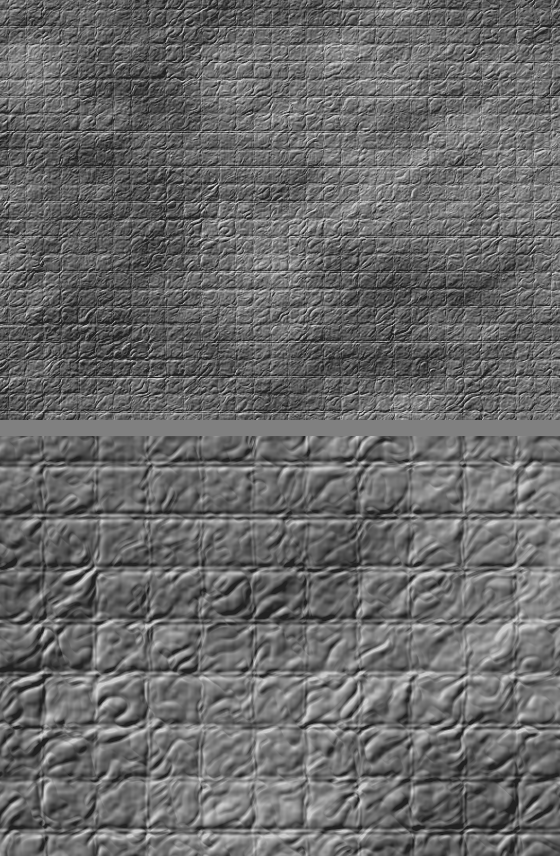
Top: the whole. Bottom: its middle third, enlarged.
Write a WebGL 2 fragment shader that draws this texture.

```glsl
#version 300 es
precision highp float;

uniform vec2 u_resolution;
out vec4 fragColor;

const vec2 CELLS = vec2(32.0, 24.0);          // repeats across and down
const vec2 SEAM_OFFSET = vec2(0.5, 0.46);     // seam position inside a cell
const vec2 SEAM_WIDTH = vec2(0.075, 0.085);   // vertical, horizontal
const vec2 SEAM_DEPTH = vec2(0.014, 0.025);
const float CORD = 0.65;                      // raised thread inside a seam
const float SEAM_WOBBLE = 0.10;
const float GATHER = 0.13;                    // how far leather bunches at seams
const float GATHER_WIDTH = 0.10;
const float PILLOW_HEIGHT = 0.009;
const float FOLD_HEIGHT = 0.105;
const float CREASE_HEIGHT = 0.028;
const float GRAIN_HEIGHT = 0.014;
const float PORE_HEIGHT = 0.014;
const float EMBOSS_REACH = 0.034;
const vec2 LIGHT_DIR = vec2(-0.55, 0.835);
const float BASE_GREY = 0.41;
const float TONE_RANGE = 0.38;
const float DARKEST = 0.13;
const float LIGHTEST = 0.80;
const float PI = 3.14159265;
const mat2 TURN = mat2(0.8, -0.6, 0.6, 0.8);  // x axis runs up to the right

float hash(vec2 p) {
    return fract(sin(dot(p, vec2(127.1, 311.7))) * 43758.5453);
}

float noise(vec2 p) {
    vec2 i = floor(p);
    vec2 f = fract(p);
    f = f * f * f * (f * (f * 6.0 - 15.0) + 10.0);
    float low = mix(hash(i), hash(i + vec2(1.0, 0.0)), f.x);
    float high = mix(hash(i + vec2(0.0, 1.0)), hash(i + 1.0), f.x);
    return mix(low, high, f.y);
}

float fbm(vec2 p) {
    float sum = 0.0;
    float weight = 0.5;
    for (int i = 0; i < 3; i++) {
        sum += weight * noise(p);
        p = p * 2.03 + 17.3;
        weight *= 0.5;
    }
    return sum / 0.875;
}

// Rounded lumps parted by narrow valleys
float billow(vec2 p) {
    float n = 2.0 * noise(p) - 1.0;
    return sqrt(n * n + 0.003);
}

// Squeezes the surface so wrinkles crowd along the seams
vec2 gather(vec2 p) {
    vec2 line = floor(p - SEAM_OFFSET + 0.5);
    vec2 d = p - SEAM_OFFSET - line;
    float edge = 0.5 / sqrt(0.25 + GATHER_WIDTH * GATHER_WIDTH);
    vec2 pull = d / sqrt(d * d + GATHER_WIDTH * GATHER_WIDTH) / edge;
    return p + GATHER * (2.0 * line + pull);
}

// Corded grid whose depth drifts from place to place
float seams(vec2 p) {
    float wobble = SEAM_WOBBLE * (noise(p * 2.6 + 31.0) - 0.5);
    vec2 q = p + vec2(wobble, 0.08 * wobble);
    vec2 line = floor(q - SEAM_OFFSET + 0.5);
    vec2 d = (q - SEAM_OFFSET - line) / SEAM_WIDTH;
    vec2 wear = vec2(noise(vec2(line.x * 3.7, p.y * 0.8)),
                     noise(vec2(p.x * 0.13, line.y * 5.3 + 60.0)));
    vec2 profile = exp(-d * d) - CORD * exp(-5.0 * d * d);
    vec2 groove = profile * SEAM_DEPTH * (0.5 + wear);
    return -max(groove.x, groove.y) - 0.3 * min(groove.x, groove.y);
}

// Leather relief, measured in cells
float relief(vec2 p) {
    vec2 warp = vec2(noise(p * 1.9 + 5.0), noise(p * 1.9 + 47.0)) - 0.5;
    vec2 bunched = TURN * (gather(p) + 0.3 * warp);
    vec2 arch = abs(sin(PI * (p - SEAM_OFFSET)));
    float fullness = 0.5 + noise(p * 0.4 + 80.0);
    float h = PILLOW_HEIGHT * fullness * sqrt(arch.x * arch.y + 0.01);
    h += FOLD_HEIGHT * fbm(TURN * p * vec2(0.32, 0.62) + 9.0);
    h += CREASE_HEIGHT * fullness * billow(bunched * vec2(2.0, 3.2) + 13.0);
    h += GRAIN_HEIGHT * billow(bunched * vec2(4.3, 5.9) + 71.0);
    h += PORE_HEIGHT * noise(p * 8.3 + 23.0);
    return h + seams(p);
}

void main() {
    vec2 p = gl_FragCoord.xy / u_resolution * CELLS;

    // Slope toward the light, never sampled finer than a pixel
    float reach = max(EMBOSS_REACH, 0.5 * CELLS.y / u_resolution.y);
    vec2 offset = LIGHT_DIR * reach;
    float slope = (relief(p - offset) - relief(p + offset)) / (2.0 * reach);

    // Broad uneven sheen, stretched sideways
    float sheen = fbm(p * vec2(0.14, 0.25) + 3.0) - 0.5;
    float grey = BASE_GREY + TONE_RANGE * sheen + slope;
    fragColor = vec4(vec3(clamp(grey, DARKEST, LIGHTEST)), 1.0);
}
```
